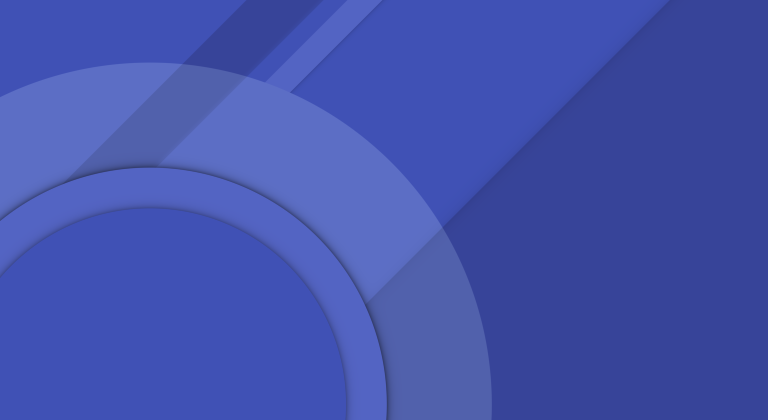
This background is drawn by a Shadertoy shader. Its source:

```glsl
const vec3 BLUE = vec3(0.25, 0.318, 0.71);
const vec3 NAVY = vec3(0.217, 0.267, 0.6);
const vec3 PERIWINKLE = vec3(0.327, 0.392, 0.765);

// Coverage of the region where the signed distance is negative
float cover(float dist) {
    float halfPixel = 0.7 / iResolution.y;
    return 1.0 - smoothstep(-halfPixel, halfPixel, dist);
}

// Darkening that fades away outside an edge
float shadow(float dist, float strength, float width) {
    return 1.0 - strength * exp(-max(dist, 0.0) / width);
}

float bandDistance(float x, float left, float right) {
    return abs(x - 0.5 * (left + right)) - 0.5 * (right - left);
}

void mainImage(out vec4 fragColor, in vec2 fragCoord) {
    vec2 p = fragCoord / iResolution.y;
    float slant = (p.x + 1.0 - p.y) * 0.7071;
    float radius = length(p - vec2(0.357, 0.037));

    // Diagonal sheets
    float darkBand = bandDistance(slant, 0.415, 0.545);
    float lightBand = bandDistance(slant, 0.585, 0.644);
    float rightSheet = 1.128 - slant;

    float dark = cover(darkBand);
    dark *= 1.0 - 0.35 * smoothstep(0.533, 0.547, slant);
    dark = max(dark, cover(rightSheet));

    vec3 color = mix(BLUE, NAVY, dark);
    color *= shadow(abs(rightSheet), 0.07, 0.012);

    // Translucent outer disc
    vec3 veil = mix(vec3(0.362, 0.433, 0.773), vec3(0.318, 0.38, 0.675), dark);
    veil *= shadow(abs(rightSheet), 0.04, 0.012);

    // Light stripe tucked behind the disc
    color *= shadow(abs(lightBand), 0.16 * step(0.615, slant), 0.004);
    color = mix(color, PERIWINKLE, cover(lightBand));
    color = mix(color, veil, cover(radius - 0.814));

    // Raised ring and inner disc
    color *= shadow(radius - 0.564, 0.42, 0.008);
    vec3 ring = PERIWINKLE * shadow(radius - 0.467, 0.28, 0.008);
    color = mix(color, ring, cover(radius - 0.564));
    color = mix(color, BLUE, cover(radius - 0.467));

    fragColor = vec4(color, 1.0);
}
```
